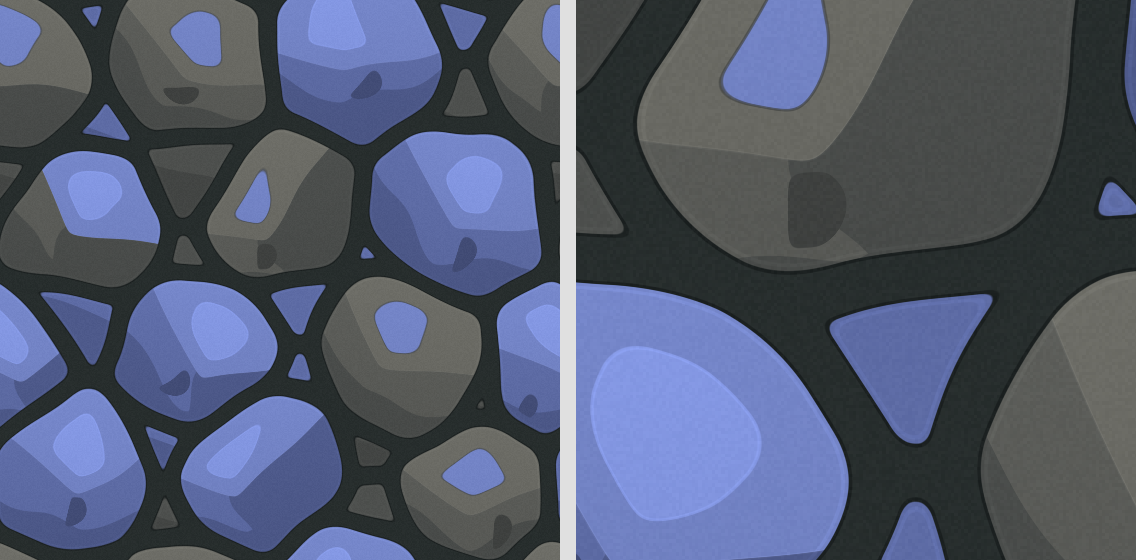
Left: the whole. Right: its middle third, enlarged.
Reproduce this texture procedurally as a Shadertoy shader.

```glsl
const vec2 GRID = vec2(3.0, 4.0);      // boulders per tile, odd rows staggered
const int BOULDERS = 12;
const int SITES = 36;                  // boulders plus two pebble slots each
const float JITTER = 0.042;
const float PEBBLE_JITTER = 0.02;
const float HALF_GAP = 0.0158;
const float OUTLINE = 0.002;
const float PEBBLE_SHARE = 0.72;
const float WARP = 0.009;
const float GRAIN = 0.022;
const float TAU = 6.2831853;
const vec3 MORTAR = vec3(0.153, 0.178, 0.176);
const vec3 INK = vec3(0.105, 0.125, 0.125);
const vec3 BLUE_GLOW = vec3(0.505, 0.58, 0.87);
const vec3 BLUE_LIT = vec3(0.445, 0.51, 0.765);
const vec3 BLUE_MID = vec3(0.365, 0.42, 0.645);
const vec3 BLUE_DARK = vec3(0.305, 0.352, 0.545);
const vec3 GREY_LIT = vec3(0.412, 0.412, 0.388);
const vec3 GREY_MID = vec3(0.352, 0.357, 0.342);
const vec3 GREY_DARK = vec3(0.29, 0.30, 0.293);

vec2 hash2(vec2 p) {
    vec3 q = fract(p.xyx * vec3(0.1031, 0.1030, 0.0973) + 0.137);
    q += dot(q, q.yzx + 33.33);
    return fract((q.xx + q.yz) * q.zy);
}

vec2 wrapDelta(vec2 v) { return v - floor(v + 0.5); }

mat2 rotation(float a) { return mat2(cos(a), sin(a), -sin(a), cos(a)); }

float smoothMax(float a, float b, float k) {
    float h = max(k - abs(a - b), 0.0) / k;
    return max(a, b) + h * h * k * 0.25;
}

// Antialiased coverage of the region where d is negative
float fill(float d) { return 1.0 - smoothstep(-0.7, 0.7, d * iResolution.y); }

vec2 boulder(vec2 cell) {
    vec2 stagger = vec2(0.5 * mod(cell.y, 2.0), 0.0);
    vec2 jitter = hash2(mod(cell, GRID) + 11.0) * 2.0 - 1.0;
    return (cell + stagger + 0.5) / GRID + JITTER * jitter;
}

// Position in xy, power diagram weight in z
vec3 site(int n) {
    int i = n % BOULDERS;
    vec2 cell = vec2(i % 3, i / 3);
    vec2 rnd = hash2(vec2(n, 5.0));
    if (n < BOULDERS) {
        float radius = mix(0.125, 0.175, rnd.x);
        return vec3(boulder(cell), radius * radius);
    }
    // Pebbles sit between three boulders; a negative weight drops one
    float side = n < 2 * BOULDERS ? 1.0 : -1.0;
    vec2 third = cell + vec2(mod(cell.y, 2.0), side);
    vec2 middle = (boulder(cell) + boulder(cell + vec2(1.0, 0.0)) + boulder(third)) / 3.0;
    middle += PEBBLE_JITTER * (hash2(vec2(n, 17.0)) * 2.0 - 1.0);
    float radius = mix(0.065, 0.1, rnd.x);
    return vec3(middle, rnd.y < PEBBLE_SHARE ? radius * radius : -1.0);
}

vec3 boulderColor(int id, vec2 p, float d) {
    vec2 shape = hash2(vec2(id, 21.0));
    vec2 style = hash2(vec2(id, 34.0));
    vec2 dentRnd = hash2(vec2(id, 55.0));
    int rank = (id * 5) % BOULDERS;
    bool blue = rank < 6;
    bool blueTop = rank <= 6;
    vec3 lit = blueTop ? BLUE_LIT : GREY_LIT;
    vec3 mid = blue ? BLUE_MID : GREY_MID;
    vec3 dark = blue ? BLUE_DARK : GREY_DARK;

    // Chevron folds split the stone into lit top, middle band and dark base
    vec2 q = rotation((shape.x - 0.5) * 1.3) * p;
    float x = q.x - (shape.y - 0.5) * 0.09;
    float bend = sqrt(x * x + 0.00008);
    float topFold = q.y + 0.04 - mix(0.3, 0.85, style.x) * bend;
    float baseFold = q.y + 0.1 - 0.45 * bend + 0.008 * sin(x * 38.0 + float(id));
    float flank = 0.014 * sin(q.y * 40.0) - x;
    float shadow = fill(baseFold);
    if (style.y > 0.5) shadow = max(shadow, fill(flank));
    vec3 col = mix(mix(mid, dark, shadow), lit, fill(-topFold));
    col += 0.025 * fill(abs(topFold) - 0.0008);

    // Teardrop dent low on the stone
    vec2 dentPos = vec2(mix(-0.06, 0.07, dentRnd.x), -0.068);
    vec2 dent = rotation(dentRnd.y * 3.0) * (q - dentPos);
    dent.y += 10.0 * dent.x * dent.x;
    float dentDist = length(dent * vec2(1.0, 1.9 + 18.0 * dent.x)) - 0.03;
    dentDist = smoothMax(dentDist, max(topFold + 0.006, d + 0.012), 0.01);
    if (dentRnd.y > 0.3) col = mix(col, dark * 0.86, fill(dentDist));

    // Tapered inset patch: a glow on blue tops, a gem on grey ones
    float taper = (style.y - 0.5) * 1.6;
    float flare = abs(x + 0.012) - 0.048 - taper * (q.y - 0.04);
    float patchDist = smoothMax(d + 0.036, 0.034 - topFold, 0.02);
    patchDist = smoothMax(patchDist, flare * 0.85, 0.02);
    vec3 patchColor = blueTop ? BLUE_GLOW : BLUE_LIT;
    vec3 rimColor = blueTop ? BLUE_GLOW * 1.08 : GREY_DARK * 0.9;
    col = mix(col, patchColor, fill(patchDist));
    col = mix(col, rimColor, 0.7 * fill(abs(patchDist) - 0.0009));
    return col * (1.0 + 0.3 * p.y);
}

vec3 pebbleColor(int id, vec2 p) {
    vec2 rnd = hash2(vec2(id, 8.0));
    bool blue = rnd.x < 0.45;
    vec3 face = blue ? BLUE_MID : mix(GREY_DARK, GREY_MID, 0.2);
    vec3 base = blue ? BLUE_DARK : GREY_DARK * 0.9;
    float fold = p.y + 0.012 + (rnd.y - 0.5) * p.x;
    return mix(face, base, rnd.y > 0.6 ? fill(fold) : 0.0);
}

void mainImage(out vec4 fragColor, in vec2 fragCoord) {
    vec2 uv = fragCoord / iResolution.xy;
    // Layered sines of whole periods curve the stone edges
    vec2 pos = uv + WARP * sin(TAU * (2.0 * uv.yx + vec2(0.1, 0.6)));
    pos += 0.4 * WARP * sin(TAU * (5.0 * uv.yx + 3.0 * uv + vec2(0.3, 0.8)));

    // Find the owning stone on the wrapped plane
    int id = 0;
    float nearest = 1e3;
    vec3 own = vec3(0.0);
    for (int n = 0; n < SITES; n++) {
        vec3 s = site(n);
        vec2 v = wrapDelta(pos - s.xy);
        float power = dot(v, v) - s.z;
        if (power < nearest) { nearest = power; id = n; own = s; }
    }

    // Rounded cell outline from the half planes towards all other stones
    vec2 p = wrapDelta(pos - own.xy);
    bool isBoulder = id < BOULDERS;
    float d = -1.0;
    for (int n = 0; n < SITES; n++) {
        if (n == id) continue;
        vec3 s = site(n);
        vec2 v = wrapDelta(s.xy - own.xy);
        float span = max(length(v), 0.001);
        float plane = dot(p, v) / span - (span * span + own.z - s.z) / (2.0 * span);
        d = smoothMax(d, plane + HALF_GAP, isBoulder ? 0.022 : 0.009);
    }

    // Mortar, ink line, stone, fine grain
    vec3 stone = isBoulder ? boulderColor(id, p, d) : pebbleColor(id, p);
    stone *= 1.0 + 0.06 * fill(abs(d + 0.003) - 0.001);
    vec3 col = mix(MORTAR, INK, fill(d - OUTLINE));
    col = mix(col, stone, fill(d));
    col += GRAIN * (hash2(floor(uv * 512.0)).x - 0.5);
    fragColor = vec4(col, 1.0);
}
```
